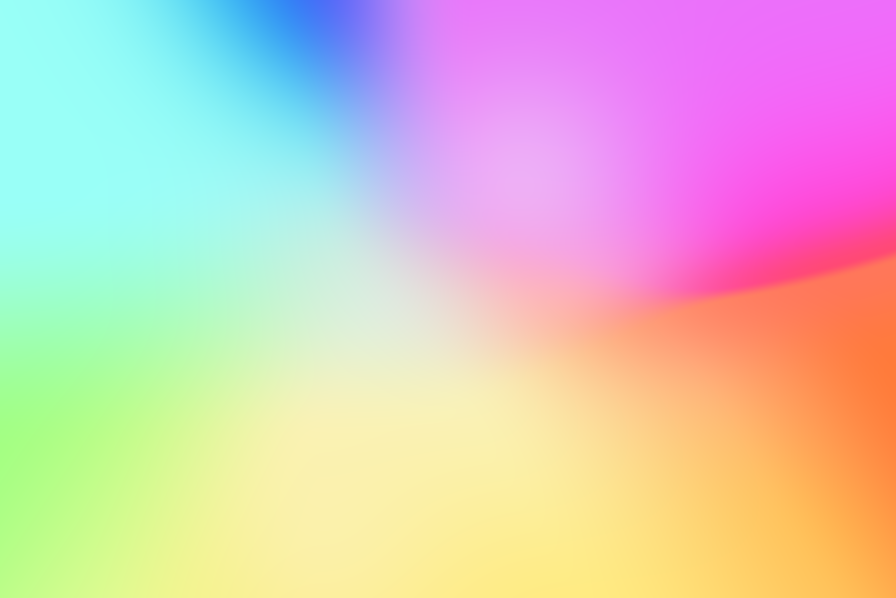
Write a Shadertoy shader that draws this background.

```glsl
// A soft spectrum: aqua and blue at upper left, violet and magenta at upper right,
// and a warm floor running from green through cream to orange. Gaussian glows tint
// each region; smooth masks join them, with a curved crease sharpening to the right.

#define HORIZON_HEIGHT 0.487
#define CREASE_START 0.625
#define CREASE_BEND 0.62
#define CREASE_SOFT 0.18
#define CREASE_SHARP 0.012
#define SEAM_LEFT 0.31
#define SEAM_RIGHT 0.53
#define SEAM_BEND 0.30
#define BLUE_SHEAR 0.25

// Elliptical Gaussian falloff around a centre
float glow(vec2 p, vec2 centre, vec2 radius) {
    vec2 q = (p - centre) / radius;
    return exp(-dot(q, q));
}

// Gaussian falloff on both sides of a line
float band(float distanceToLine, float width) {
    float q = distanceToLine / width;
    return exp(-q * q);
}

// Signed height above the curved crease
float creaseHeight(vec2 p) {
    float reach = max(p.x - CREASE_START, 0.0);
    return p.y - HORIZON_HEIGHT - CREASE_BEND * reach * reach;
}

// Aqua field with a slanted cyan and blue pool, paling towards the middle
vec3 coolField(vec2 p) {
    vec3 aqua = vec3(0.60, 1.00, 0.97);
    vec3 pale = vec3(0.81, 0.92, 0.92);
    vec3 cyan = vec3(0.18, 0.76, 0.94);
    vec3 blue = vec3(0.20, 0.40, 0.97);
    vec2 slanted = vec2(p.x - BLUE_SHEAR * (1.0 - p.y), p.y);
    vec3 colour = mix(aqua, pale, 0.9 * glow(p, vec2(0.42, 0.56), vec2(0.16, 0.19)));
    colour = mix(colour, cyan, glow(slanted, vec2(0.32, 1.05), vec2(0.14, 0.25)));
    return mix(colour, blue, glow(slanted, vec2(0.38, 1.04), vec2(0.10, 0.20)));
}

// Violet field with a magenta slope, a pale lilac spot and a blushing rim
vec3 violetField(vec2 p, float height) {
    vec3 violet = vec3(0.91, 0.45, 0.98);
    vec3 orchid = vec3(1.00, 0.37, 0.99);
    vec3 magenta = vec3(1.00, 0.25, 0.80);
    vec3 lilac = vec3(0.93, 0.70, 0.97);
    vec3 pink = vec3(1.00, 0.69, 0.80);
    vec3 red = vec3(1.00, 0.29, 0.43);

    vec3 colour = mix(violet, orchid, band(height, 0.36) * smoothstep(0.55, 0.90, p.x));
    colour = mix(colour, magenta, band(height, 0.20) * smoothstep(0.60, 0.92, p.x));
    colour = mix(colour, lilac, 0.95 * glow(p, vec2(0.58, 0.69), vec2(0.14, 0.21)));
    colour = mix(colour, pink, 0.9 * band(height, 0.12) * (1.0 - smoothstep(0.62, 0.86, p.x)));
    return mix(colour, red, 0.95 * band(height, 0.07) * smoothstep(0.62, 0.94, p.x));
}

// Cream floor with yellow below, green at left and orange at right
vec3 warmField(vec2 p, float height) {
    vec3 cream = vec3(0.98, 0.95, 0.71);
    vec3 ivory = vec3(0.96, 0.93, 0.83);
    vec3 yellow = vec3(1.00, 0.92, 0.50);
    vec3 lime = vec3(0.92, 0.98, 0.58);
    vec3 green = vec3(0.63, 1.00, 0.51);
    vec3 amber = vec3(1.00, 0.74, 0.33);
    vec3 peach = vec3(1.00, 0.68, 0.48);
    vec3 orange = vec3(1.00, 0.48, 0.22);
    vec3 coral = vec3(1.00, 0.46, 0.40);

    float base = 1.0 - smoothstep(-0.05, 0.36, p.y);
    float creamSpot = glow(p, vec2(0.36, 0.12), vec2(0.15, 0.25));
    vec3 colour = mix(cream, yellow, base * (1.0 - 0.7 * creamSpot));
    colour = mix(colour, ivory, glow(p, vec2(0.44, 0.50), vec2(0.16, 0.13)));
    colour = mix(colour, lime, 1.0 - smoothstep(0.08, 0.36, p.x));

    float leftward = p.x - 0.45 * (p.y - 0.25);
    colour = mix(colour, green, 1.0 - smoothstep(-0.05, 0.34, leftward));

    float rightward = p.x + 0.42 * p.y;
    vec3 glowing = mix(amber, peach, smoothstep(0.10, 0.45, p.y));
    colour = mix(colour, glowing, smoothstep(0.64, 1.02, rightward));
    colour = mix(colour, orange, smoothstep(0.92, 1.17, rightward));

    float blush = band(height, 0.11) * smoothstep(0.48, 0.90, p.x);
    return mix(colour, coral, 0.75 * blush);
}

void mainImage(out vec4 fragColor, in vec2 fragCoord) {
    vec2 p = fragCoord / iResolution.xy;
    float height = creaseHeight(p);
    vec3 warm = warmField(p, height);

    // Left half: a broad fade from the floor to aqua
    float coolMask = smoothstep(0.24, 0.68, p.y - 0.08 * p.x);
    vec3 left = mix(warm, coolField(p), coolMask);

    // Right half: a fade that tightens into the crease
    float softness = mix(CREASE_SOFT, CREASE_SHARP, smoothstep(0.46, 0.82, p.x));
    float violetMask = smoothstep(-softness, softness, height);
    vec3 right = mix(warm, violetField(p, height), violetMask);

    // Join the halves across a soft seam that bows to the right as it falls
    float depth = 1.0 - p.y;
    float across = p.x - SEAM_BEND * depth * min(depth, 0.5);
    vec3 colour = mix(left, right, smoothstep(SEAM_LEFT, SEAM_RIGHT, across));
    fragColor = vec4(colour, 1.0);
}
```
